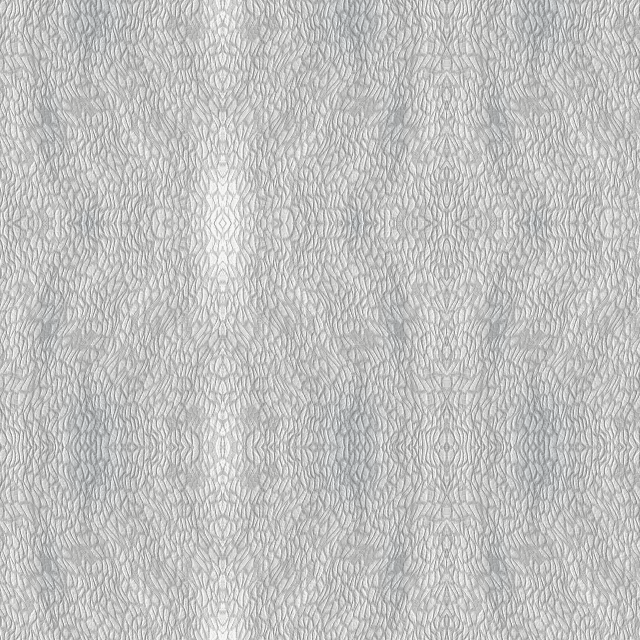
Write a Shadertoy shader that draws this texture.

```glsl
// Pale grey leather grain, mirrored into kaleidoscopic tiles with soft glows.

const vec2 AXIS = vec2(0.348, 0.651);      // mirror centre of the brightest glow
const float TILE = 0.35;                   // side of one unmirrored tile
const float LEAN = 0.035;                  // sideways drift of the fibres
const vec2 FIBRE_SCALE = vec2(125.0, 46.0);
const vec2 PORE_SCALE = vec2(205.0, 150.0);
const vec2 LIGHT_STEP = vec2(0.0017, 0.0009);
const float BASE_TONE = 0.755;
const float RELIEF = 0.16;
const float CREST = 0.11;
const float PORE_RELIEF = 0.085;
const float STREAK = 0.018;

// Soft patches inside a tile: centre and radii, then their brightness
const int PATCHES = 8;
const vec4 PATCH_SHAPE[PATCHES] = vec4[](
    vec4(0.00, 0.00, 0.048, 0.105), vec4(0.00, 0.35, 0.025, 0.060),
    vec4(0.00, 0.18, 0.035, 0.250), vec4(0.20, 0.32, 0.055, 0.070),
    vec4(0.21, 0.00, 0.018, 0.022), vec4(0.27, 0.16, 0.024, 0.070),
    vec4(0.34, 0.10, 0.050, 0.110), vec4(0.13, 0.09, 0.025, 0.055));
const float PATCH_TONE[PATCHES] = float[](
    0.120, 0.090, 0.025, -0.055, -0.060, -0.045, 0.025, 0.025);

vec2 hash2(vec2 cell) {
    vec3 h = fract(cell.xyx * vec3(0.1031, 0.1030, 0.0973));
    h += dot(h, h.yzx + 33.33);
    return fract((h.xx + h.yz) * h.zy);
}

// Reflects the canvas into a single tile
vec2 mirrorTile(vec2 p) {
    return abs(mod(p - AXIS + TILE, 2.0 * TILE) - TILE);
}

// Straightens the curved flow of the fibres
vec2 followFibres(vec2 q) {
    float drift = LEAN * (1.0 - cos(3.14159 * q.y / TILE));
    float wave = 0.004 * sin(q.y * 47.0 + q.x * 31.0)
               + 0.0016 * sin(q.y * 142.0 - q.x * 83.0);
    return vec2(q.x - drift + wave, q.y + 0.003 * sin(q.x * 95.0));
}

// Cellular height: zero in the creases, one on each raised cell
float cellHeight(vec2 p) {
    vec2 cell = floor(p);
    float nearest = 9.0;
    float second = 9.0;
    for (int y = -1; y <= 1; y++) {
        for (int x = -1; x <= 1; x++) {
            vec2 id = cell + vec2(x, y);
            float d = length(id + hash2(id) - p);
            second = min(second, max(nearest, d));
            nearest = min(nearest, d);
        }
    }
    return smoothstep(0.0, 0.5, second - nearest);
}

float fibreHeight(vec2 q) {
    return cellHeight(followFibres(q) * FIBRE_SCALE + 40.0);
}

float poreHeight(vec2 q) {
    return cellHeight(followFibres(q) * PORE_SCALE + 90.0);
}

// Broad glows and shadows
float patchTone(vec2 q) {
    float tone = 0.0;
    for (int i = 0; i < PATCHES; i++) {
        vec2 d = (q - PATCH_SHAPE[i].xy) / PATCH_SHAPE[i].zw;
        tone += PATCH_TONE[i] * exp(-dot(d, d));
    }
    return tone;
}

// Long faint bands along the flow
float streaks(vec2 f) {
    float bend = 1.4 * sin(f.y * 17.0 + f.x * 9.0);
    return sin(f.x * 74.0 + bend)
         + 0.6 * sin(f.x * 151.0 - f.y * 23.0 + bend)
         + 0.5 * sin(f.x * 263.0 + 2.0 * sin(f.y * 39.0));
}

void mainImage(out vec4 fragColor, in vec2 fragCoord) {
    vec2 q = mirrorTile(fragCoord / iResolution.xy);

    // Side light on coarse fibres and fine pores
    float fibre = fibreHeight(q);
    float slope = fibre - fibreHeight(q + LIGHT_STEP);
    float pore = poreHeight(q) - poreHeight(q + LIGHT_STEP * 0.7);

    float glow = patchTone(q);
    float tone = BASE_TONE + glow + STREAK * streaks(followFibres(q));
    tone += RELIEF * slope + CREST * (fibre - 0.45) + PORE_RELIEF * pore;

    // Shadows lean towards cool grey
    float cool = smoothstep(0.0, -0.06, glow);
    vec3 tint = mix(vec3(1.0, 1.0, 0.994), vec3(0.985, 1.0, 1.008), cool);
    fragColor = vec4(clamp(tone, 0.52, 0.97) * tint, 1.0);
}
```
